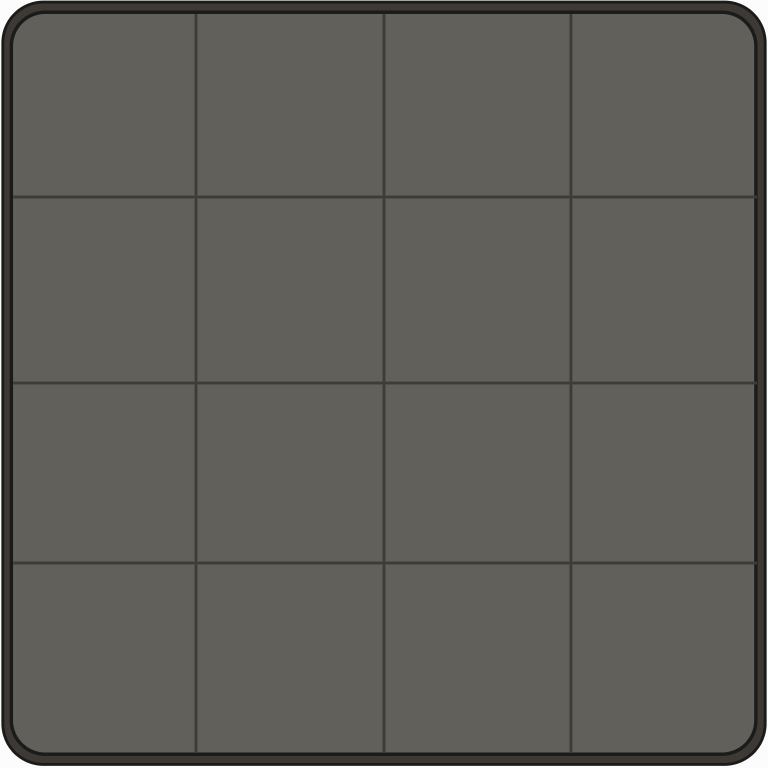
Write a WebGL 2 fragment shader that draws this pattern.

```glsl
#version 300 es
precision highp float;
// Four by four grid of flat grey tiles inside a rounded, dark-outlined frame.

uniform vec2 u_resolution;
out vec4 fragColor;

float roundedBox(vec2 p, vec2 halfSize, float radius) {
    vec2 q = abs(p) - halfSize + radius;
    return length(max(q, 0.0)) + min(max(q.x, q.y), 0.0) - radius;
}

// Coverage of a shape from its signed distance, softened over one pixel.
float fill(float dist, float pixel) {
    return clamp(0.5 - dist / pixel, 0.0, 1.0);
}

void main() {
    vec2 uv = gl_FragCoord.xy / u_resolution;
    float pixel = 1.0 / min(u_resolution.x, u_resolution.y);

    vec3 paper = vec3(0.99);
    vec3 outline = vec3(0.105, 0.108, 0.10);
    vec3 frame = vec3(0.245, 0.225, 0.205);
    vec3 tile = vec3(0.382, 0.378, 0.357);
    vec3 groove = vec3(0.245, 0.235, 0.215);

    // Nested rounded boxes: outer rim, frame, inner rim, tiled panel.
    vec2 p = uv - vec2(0.5, 0.501);
    float rim = roundedBox(p, vec2(0.4982), 0.055);
    float panel = roundedBox(uv - vec2(0.4995, 0.501), vec2(0.4825, 0.4808), 0.042);
    vec3 color = mix(paper, outline, fill(rim, pixel));
    color = mix(color, frame, fill(rim + 0.0038, pixel));
    color = mix(color, outline, fill(panel - 0.0045, pixel));
    color = mix(color, tile, fill(panel, pixel));

    // Grooves, with slightly uneven row heights; rows run over the right rim.
    float grooves = 0.0;
    for (int i = -1; i <= 1; i++) {
        float k = float(i);
        vec2 center = vec2(0.5 + 0.2441 * k - 0.0007 * k * k,
                           0.5013 + 0.2383 * k + 0.0039 * k * k);
        vec2 d = abs(uv - center) - 0.0019;
        float column = max(d.x, panel);
        float row = max(d.y, abs(uv.x - 0.5013) - 0.4843);
        grooves = max(grooves, fill(min(column, row), pixel));
    }
    color = mix(color, groove, grooves);

    fragColor = vec4(color, 1.0);
}
```
